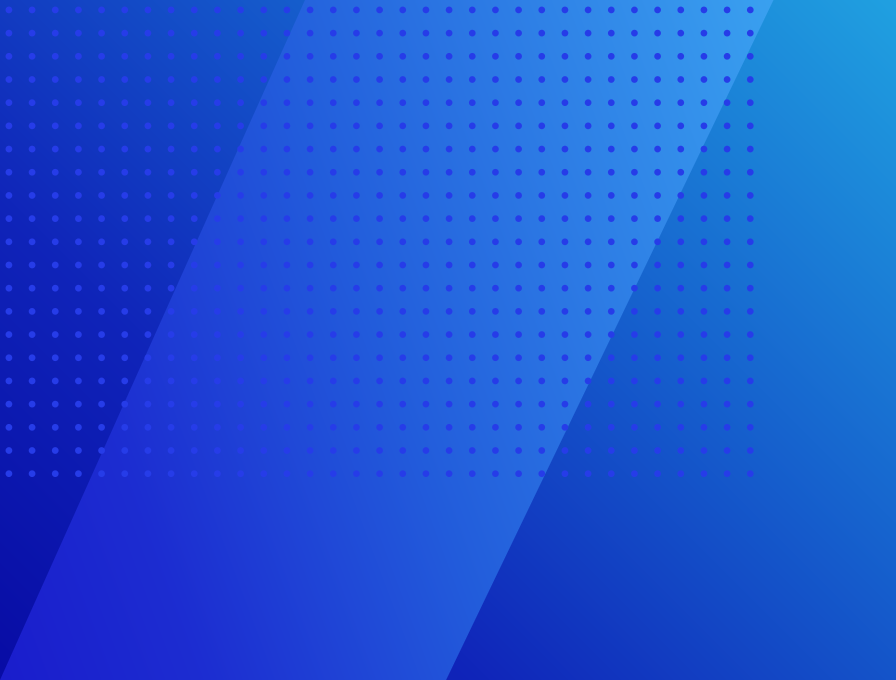
This background is drawn by a WebGL 2 fragment shader. Its source:

```glsl
#version 300 es
precision highp float;
// Blue diagonal gradient crossed by a brighter slanted band, with a grid of
// small dots over the upper left. Each gradient is a four-stop ramp along an
// axis; the band and dots are antialiased distance masks (canvas height = 1).

uniform vec2 u_resolution;
out vec4 fragColor;

// Backdrop ramp, from lower left to upper right
const vec2 BACK_AXIS = vec2(1.0, 1.0) / 2.32;
const vec3 BACK_STOPS = vec3(0.30, 0.62, 1.0);
const vec3 BACK_DEEP = vec3(0.031, 0.045, 0.645);
const vec3 BACK_NAVY = vec3(0.060, 0.140, 0.725);
const vec3 BACK_AZURE = vec3(0.083, 0.365, 0.800);
const vec3 BACK_CYAN = vec3(0.125, 0.630, 0.880);

// Band ramp, closer to horizontal
const vec2 BAND_AXIS = vec2(1.0, 0.375) / 1.512;
const vec3 BAND_STOPS = vec3(0.20, 0.50, 1.0);
const vec3 BAND_INDIGO = vec3(0.102, 0.112, 0.800);
const vec3 BAND_ROYAL = vec3(0.110, 0.175, 0.818);
const vec3 BAND_BLUE = vec3(0.135, 0.365, 0.860);
const vec3 BAND_SKY = vec3(0.225, 0.630, 0.940);

// Band sides: x at the bottom and at the top of the canvas
const vec2 BAND_LEFT = vec2(0.0, 0.4485);
const vec2 BAND_RIGHT = vec2(0.656, 1.1375);

// Dot grid, counted right and down from its upper left dot
const vec2 DOT_START = vec2(0.0131, 0.9854);
const vec2 DOT_PITCH = vec2(0.03407, -0.03410);
const vec2 DOT_LAST = vec2(32.0, 20.0);
const float DOT_RADIUS = 0.0049;
const vec3 DOT_COLOR = vec3(0.150, 0.235, 0.910);

// Four colours, the first at 0 and the others at the given stops
vec3 ramp(float t, vec3 stops, vec3 a, vec3 b, vec3 c, vec3 d) {
  vec3 low = mix(a, b, clamp(t / stops.x, 0.0, 1.0));
  vec3 mid = mix(low, c, clamp((t - stops.x) / (stops.y - stops.x), 0.0, 1.0));
  return mix(mid, d, clamp((t - stops.y) / (stops.z - stops.y), 0.0, 1.0));
}

// Signed distance to a slanted side, positive on its right
float sideDistance(vec2 p, vec2 side) {
  float slope = side.y - side.x;
  return (p.x - side.x - slope * p.y) / sqrt(1.0 + slope * slope);
}

// Signed distance to the nearest dot of the bounded grid
float dotDistance(vec2 p) {
  vec2 cell = clamp(round((p - DOT_START) / DOT_PITCH), vec2(0.0), DOT_LAST);
  return length(p - DOT_START - cell * DOT_PITCH) - DOT_RADIUS;
}

// Coverage of a pixel by the inside (negative) of a distance
float coverage(float d, float pixel) {
  return clamp(0.5 - d / pixel, 0.0, 1.0);
}

void main() {
  float pixel = 1.0 / u_resolution.y;
  vec2 p = gl_FragCoord.xy * pixel;

  vec3 color = ramp(dot(p, BACK_AXIS), BACK_STOPS,
                    BACK_DEEP, BACK_NAVY, BACK_AZURE, BACK_CYAN);
  vec3 band = ramp(dot(p, BAND_AXIS), BAND_STOPS,
                   BAND_INDIGO, BAND_ROYAL, BAND_BLUE, BAND_SKY);

  float bandDistance = max(-sideDistance(p, BAND_LEFT), sideDistance(p, BAND_RIGHT));
  color = mix(color, band, coverage(bandDistance, pixel));
  color = mix(color, DOT_COLOR, coverage(dotDistance(p), pixel));

  fragColor = vec4(color, 1.0);
}
```
